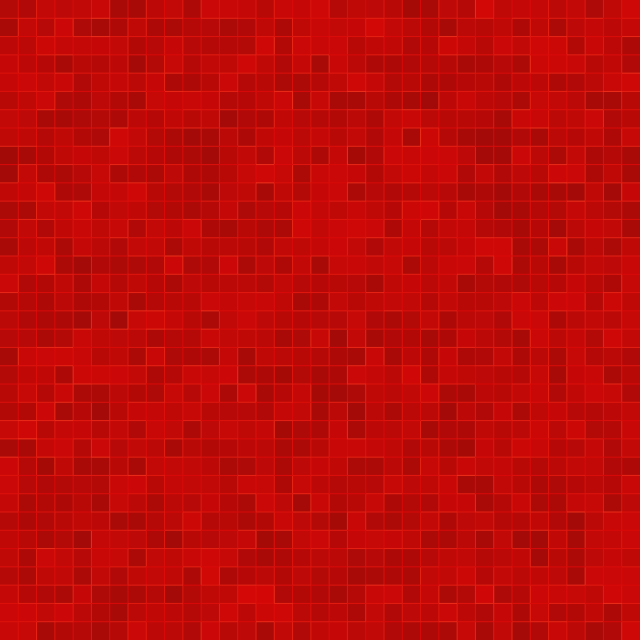
Write a three.js fragment shader that draws this pattern.

```glsl
// Draws a square mosaic of red tiles parted by fine glowing seams.
varying vec2 vUv;

const float TILES = 35.0;          // tiles across and down
const float SEAM_WIDTH = 0.054;    // in tiles
const float PATCH_SIZE = 3.0;      // size of soft light and dark areas, in tiles
const float PATCH_AMOUNT = 0.3;    // share of the tone set by those areas
const float CONTRAST_GLOW = 1.15;  // how strongly a tone step lights a seam
const float RANDOM_GLOW = 0.3;
const vec3 TILE_DARK = vec3(0.625, 0.040, 0.030);
const vec3 TILE_LIGHT = vec3(0.835, 0.030, 0.025);
const vec3 SEAM_QUIET = vec3(0.850, 0.035, 0.030);
const vec3 SEAM_BRIGHT = vec3(0.960, 0.220, 0.120);

float hash(vec2 p) {
  vec3 q = fract(p.xyx * 0.1031);
  q += dot(q, q.yzx + 33.33);
  return fract((q.x + q.y) * q.z);
}

float valueNoise(vec2 p) {
  vec2 cell = floor(p);
  vec2 f = smoothstep(0.0, 1.0, p - cell);
  float low = mix(hash(cell), hash(cell + vec2(1.0, 0.0)), f.x);
  float high = mix(hash(cell + vec2(0.0, 1.0)), hash(cell + 1.0), f.x);
  return mix(low, high, f.y);
}

// Tone of one tile, 0 dark to 1 light
float tileTone(vec2 tile) {
  float patchTone = valueNoise(tile / PATCH_SIZE + 71.3);
  return mix(hash(tile + 11.0), patchTone, PATCH_AMOUNT);
}

// Share of a pixel covered by a seam whose centre lies at the given distance
float seamCoverage(float dist, float pixel) {
  float halfSeam = 0.5 * SEAM_WIDTH;
  float upper = min(dist + 0.5 * pixel, halfSeam);
  float lower = max(dist - 0.5 * pixel, -halfSeam);
  return clamp((upper - lower) / pixel, 0.0, 1.0);
}

// Seams glow more where neighbouring tiles differ
vec3 seamColor(vec2 tileA, vec2 tileB, float seed) {
  float contrast = abs(tileTone(tileA) - tileTone(tileB));
  float glow = CONTRAST_GLOW * contrast + RANDOM_GLOW * (hash(tileB + seed) - 0.5);
  return mix(SEAM_QUIET, SEAM_BRIGHT, clamp(glow, 0.0, 1.0));
}

void main() {
  vec2 grid = vUv * TILES;
  vec2 pixel = max(fwidth(grid), vec2(0.0001));
  vec2 tile = floor(grid);
  vec2 seam = floor(grid + 0.5);
  vec2 dist = abs(grid - seam);

  // Only inner seams are drawn
  vec2 inner = step(0.5, seam) * step(seam, vec2(TILES - 0.5));
  float acrossCover = seamCoverage(dist.x, pixel.x) * inner.x;
  float upCover = seamCoverage(dist.y, pixel.y) * inner.y;

  vec3 color = mix(TILE_DARK, TILE_LIGHT, tileTone(tile));

  // Upright seams, then level seams
  vec2 right = vec2(seam.x, tile.y);
  vec2 above = vec2(tile.x, seam.y);
  color = mix(color, seamColor(right - vec2(1.0, 0.0), right, 127.0), acrossCover);
  color = mix(color, seamColor(above - vec2(0.0, 1.0), above, 251.0), upCover);

  gl_FragColor = vec4(color, 1.0);
}
```
